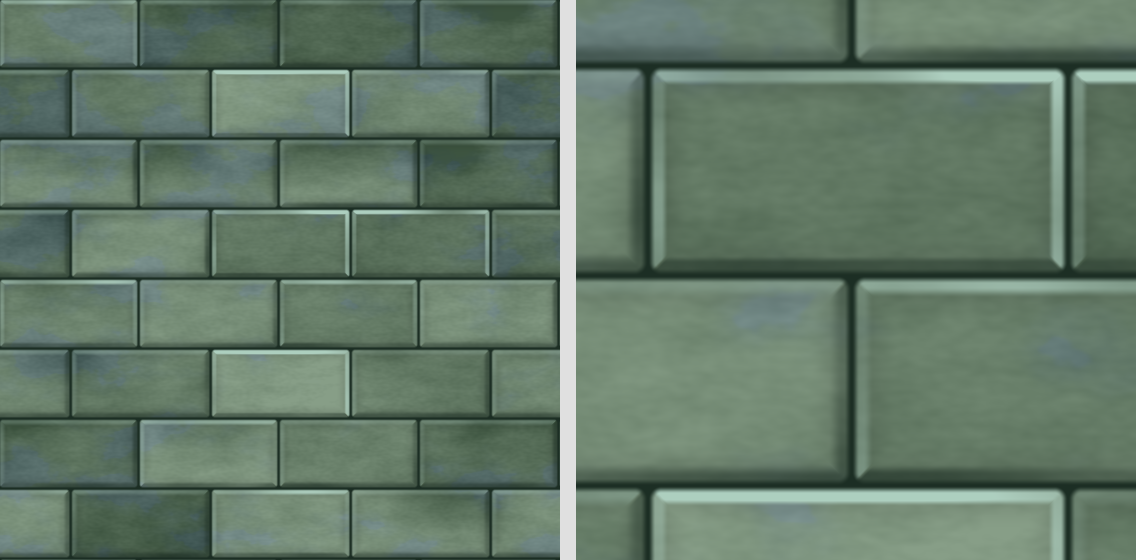
Left: the whole. Right: its middle third, enlarged.
This texture is drawn by a Shadertoy shader. Its source:

```glsl
#define COLUMNS 4.0
#define ROWS 8.0
#define JOINT 0.019
#define BEVEL 0.060
#define CORNER 0.045
#define GLOSSY_FROM 0.68
#define DARK_GLAZE vec3(0.24, 0.33, 0.25)
#define LIGHT_GLAZE vec3(0.53, 0.62, 0.53)
#define STAIN vec3(0.36, 0.45, 0.48)
#define SHINE vec3(0.68, 0.81, 0.75)
#define GROUT vec3(0.11, 0.18, 0.14)

float hash(vec2 p) {
    vec3 q = fract(vec3(p.xyx) * 0.1031);
    q += dot(q, q.yzx + 33.33);
    return fract((q.x + q.y) * q.z);
}

// Dot product of a random lattice gradient with the offset from it
float corner(vec2 cell, vec2 offset, vec2 period, float seed) {
    float angle = 6.2832 * hash(mod(cell, period) + seed);
    return dot(vec2(cos(angle), sin(angle)), offset);
}

// Gradient noise that wraps at the canvas edges
float noise(vec2 uv, vec2 period, float seed) {
    vec2 p = uv * period, i = floor(p), f = p - i;
    vec2 w = f * f * f * (f * (f * 6.0 - 15.0) + 10.0);
    vec2 x = vec2(1.0, 0.0), y = vec2(0.0, 1.0);
    float low = mix(corner(i, f, period, seed), corner(i + x, f - x, period, seed), w.x);
    float high = mix(corner(i + y, f - y, period, seed),
                     corner(i + 1.0, f - 1.0, period, seed), w.x);
    return mix(low, high, w.y);
}

float fbm(vec2 uv, vec2 period, float seed) {
    float sum = 0.0, amplitude = 1.0;
    for (int i = 0; i < 5; i++) {
        sum += amplitude * noise(uv, period, seed + float(i) * 17.0);
        period *= 2.0;
        amplitude *= 0.5;
    }
    return sum;
}

// Mottled glaze with soft smudges, streaks and faint blue stains
vec3 glaze(vec2 uv, vec2 id, float height, float gloss) {
    float tone = 0.11 + 0.70 * hash(id + 5.3) + 0.18 * gloss;
    tone += 0.24 * fbm(uv, vec2(4.0, 6.0), 3.0);
    tone += 0.12 * fbm(uv, vec2(18.0, 48.0), 41.0);
    tone += 0.08 * noise(uv, vec2(96.0, 190.0), 77.0);
    float smudge = smoothstep(0.0, 0.4, noise(uv, vec2(4.0, 5.0), 120.0));
    tone -= 0.55 * smudge * smoothstep(-0.3, 0.5, height) * (1.0 - gloss);
    vec3 color = mix(DARK_GLAZE, LIGHT_GLAZE, clamp(tone, 0.0, 1.0));

    // Stains gather towards the upper left
    float cluster = 0.14 * (cos(6.2832 * (uv.x - 0.12)) + cos(6.2832 * (uv.y - 0.82)));
    float stain = fbm(uv, vec2(6.0, 10.0), 210.0) + cluster;
    float haze = 0.28 * smoothstep(-0.1, 0.35, stain);
    float patches = 0.35 * smoothstep(0.22, 0.30, stain);
    return mix(color, STAIN + 0.28 * (tone - 0.45), haze + patches);
}

void mainImage(out vec4 fragColor, in vec2 fragCoord) {
    vec2 uv = fragCoord / iResolution.xy;

    // Running bond: alternate rows shift by half a brick
    vec2 grid = uv * vec2(COLUMNS, ROWS) - vec2(0.0, 0.02);
    grid.x += mix(0.495, 0.01, mod(floor(grid.y), 2.0));
    vec2 id = mod(floor(grid), vec2(COLUMNS, ROWS));
    vec2 brickSize = vec2(ROWS / COLUMNS, 1.0);
    vec2 local = (fract(grid) - 0.5) * brickSize;
    vec2 halfSize = 0.5 * brickSize - JOINT;
    float soft = max(0.018, ROWS / iResolution.y);

    // Rounded brick outline
    vec2 q = abs(local) - halfSize + CORNER;
    float dist = length(max(q, 0.0)) + min(max(q.x, q.y), 0.0) - CORNER;
    float inside = 1.0 - smoothstep(-soft, soft, dist);

    float gloss = smoothstep(GLOSSY_FROM, 0.95, hash(id + 61.7));
    vec3 color = glaze(uv, id, local.y, gloss);
    color *= 1.0 - 0.12 * smoothstep(-0.2, 0.0, dist);

    // Bevel lit from above, with a bright right side on glossy bricks
    vec2 edge = halfSize - abs(local);
    float across = mix(0.24 + 0.15 * gloss, mix(-0.40, 0.75, gloss),
                       smoothstep(-soft, soft, local.x));
    float upright = mix(-0.45, mix(0.32, 1.0, gloss), smoothstep(-soft, soft, local.y));
    float light = mix(across, upright, smoothstep(-soft, soft, edge.x - edge.y));
    float blur = mix(0.035, soft, gloss);
    float bevel = smoothstep(-BEVEL - blur, -BEVEL + blur, dist);
    light *= bevel * (0.9 + 0.9 * noise(uv, vec2(8.0, 12.0), 300.0));
    color = mix(color, SHINE, clamp(light, 0.0, 1.0));
    color = mix(color, GROUT, clamp(-light, 0.0, 1.0));

    fragColor = vec4(mix(GROUT, color, inside), 1.0);
}
```
